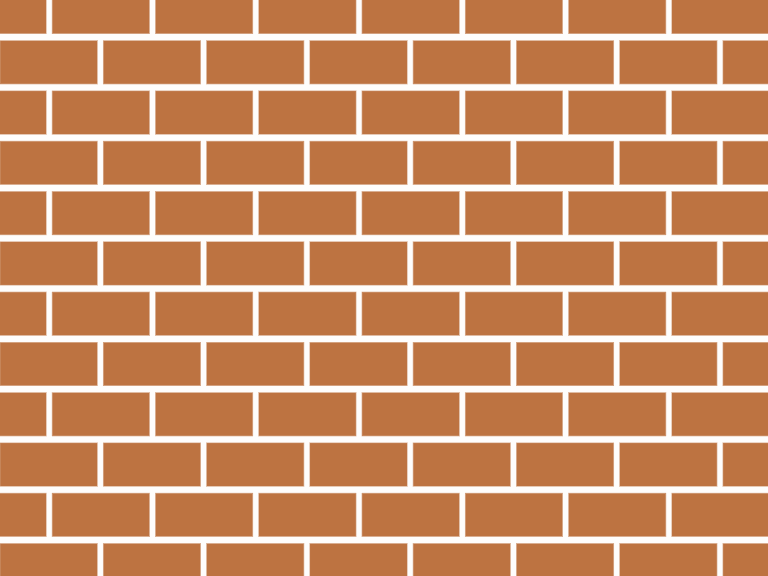
This pattern is drawn by a Shadertoy shader. Its source:

```glsl
// Running-bond brick wall: flat terracotta bricks with pale mortar joints.

const vec3 BRICK_COLOR  = vec3(0.740, 0.450, 0.255);
const vec3 MORTAR_COLOR = vec3(0.996, 0.992, 0.988);

// All lengths are fractions of the canvas height.
const vec2 BRICK_PITCH = vec2(0.1793, 0.0873);   // joint centre to joint centre
const vec2 JOINT_WIDTH = vec2(0.0101, 0.0118);   // upright, level
const vec2 WALL_ORIGIN = vec2(0.0854, 0.0625);   // crossing of two joints
const float ROW_SHIFT  = 0.495;                  // odd-row offset, in bricks
const float EDGE_BLUR  = 0.0026;

// Signed distance to an axis-aligned box centred at the origin.
float boxDistance(vec2 p, vec2 halfSize) {
    vec2 d = abs(p) - halfSize;
    return length(max(d, 0.0)) + min(max(d.x, d.y), 0.0);
}

// Position relative to the centre of the nearest brick.
vec2 brickLocal(vec2 p, vec2 pitch, float shift) {
    vec2 cell = p / pitch;
    cell.x -= shift * mod(floor(cell.y), 2.0);
    return (fract(cell) - 0.5) * pitch;
}

// Coverage of the inside of a shape, with a soft edge of the given width.
float coverage(float dist, float width) {
    return clamp(0.5 - dist / width, 0.0, 1.0);
}

void mainImage(out vec4 fragColor, in vec2 fragCoord) {
    vec2 p = fragCoord / iResolution.y - WALL_ORIGIN;
    float edge = max(EDGE_BLUR, 1.0 / iResolution.y);

    vec2 local = brickLocal(p, BRICK_PITCH, ROW_SHIFT);
    float dist = boxDistance(local, 0.5 * (BRICK_PITCH - JOINT_WIDTH));

    vec3 color = mix(MORTAR_COLOR, BRICK_COLOR, coverage(dist, edge));
    fragColor = vec4(color, 1.0);
}
```
